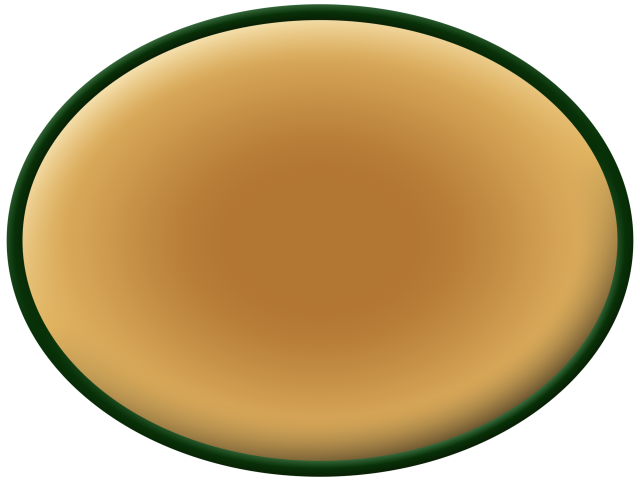
A Shadertoy shader for this background:

```glsl
const vec3 WHITE = vec3(1.0);
const vec3 AMBER_CORE = vec3(0.70, 0.465, 0.20);
const vec3 AMBER_RIM = vec3(0.885, 0.71, 0.385);
const vec3 AMBER_GLOW = vec3(1.0, 0.97, 0.84);
const vec3 AMBER_SHADE = vec3(0.19, 0.15, 0.09);
const vec3 GREEN_BASE = vec3(0.03, 0.19, 0.03);
const vec3 GREEN_LIGHT = vec3(0.20, 0.40, 0.22);
const vec3 GREEN_DARK = vec3(0.03, 0.12, 0.015);

// Approximate signed distance to an axis-aligned ellipse
float ellipseDistance(vec2 p, vec2 radii) {
    float k = length(p / radii);
    float slope = length(p / (radii * radii));
    return k * (k - 1.0) / max(slope, 1e-4);
}

// Outward direction across the ellipse edge
vec2 ellipseNormal(vec2 p, vec2 radii) {
    vec2 g = p / (radii * radii);
    return g / max(length(g), 1e-4);
}

float coverage(float dist, float pixel) {
    return 1.0 - smoothstep(-0.7 * pixel, 0.7 * pixel, dist);
}

// Blend toward a light or a dark tone according to signed illumination
vec3 relight(vec3 base, vec3 bright, vec3 dark, float light) {
    vec3 lit = mix(base, bright, clamp(light, 0.0, 1.0));
    return mix(lit, dark, clamp(-light, 0.0, 1.0));
}

// Domed centre: radial gradient with a soft bevel along its edge
vec3 domeColor(vec2 p, vec2 radii, float facing, float depth) {
    float spread = smoothstep(0.28, 1.08, length(p / radii));
    vec3 base = mix(AMBER_CORE, AMBER_RIM, spread);
    float bevel = pow(1.0 - clamp(depth / 0.095, 0.0, 1.0), 1.6);
    return relight(base, AMBER_GLOW, AMBER_SHADE, facing * bevel * 0.66);
}

// Rounded border: illumination flips from its outer to its inner side
vec3 borderColor(float facing, float across) {
    float light = facing * across;
    return relight(GREEN_BASE, GREEN_LIGHT, GREEN_DARK, light * 1.1);
}

void mainImage(out vec4 fragColor, in vec2 fragCoord) {
    float pixel = 1.0 / iResolution.y;
    vec2 p = (fragCoord - 0.5 * iResolution.xy) * pixel + vec2(0.0, 0.001);

    vec2 outerRadii = vec2(0.6528, 0.4922);
    float borderWidth = 0.033;
    vec2 innerRadii = outerRadii - borderWidth;
    float outerDist = ellipseDistance(p, outerRadii);
    float innerDist = ellipseDistance(p, innerRadii);

    // Light from the upper left
    vec2 lightDir = normalize(vec2(-0.5, 0.86));
    float facing = dot(ellipseNormal(p, innerRadii), lightDir);
    float across = clamp(2.0 * innerDist / borderWidth - 1.0, -1.0, 1.0);

    // Layers from back to front
    vec3 color = mix(WHITE, borderColor(facing, across), coverage(outerDist, pixel));
    vec3 dome = domeColor(p, innerRadii, facing, -innerDist);
    color = mix(color, dome, coverage(innerDist, pixel));
    fragColor = vec4(color, 1.0);
}
```
